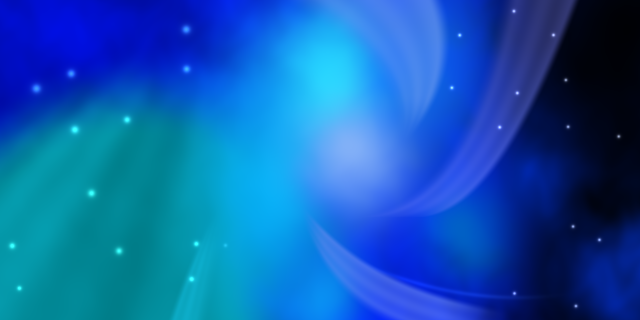
This background is drawn by a Shadertoy shader. Its source:

```glsl
// Draws a blue and teal nebula with a pale core, curved veils and scattered stars.

float hash(vec2 p) {
    p = fract(p * vec2(0.1031, 0.1137));
    p += dot(p, p.yx + 33.33);
    return fract((p.x + p.y) * p.x * 7.31);
}

// Layered sines, each octave bending the next
float clouds(vec2 p) {
    float sum = 0.0, weight = 0.5;
    for (int i = 0; i < 4; i++) {
        sum += weight * sin(p.x + 1.3 * sin(p.y)) * cos(p.y * 1.1 - sin(p.x * 0.7));
        p = mat2(1.5, 1.1, -1.1, 1.5) * p + 2.3;
        weight *= 0.55;
    }
    return sum;
}

// Soft ellipse of light
float glow(vec2 p, vec2 center, vec2 size) {
    vec2 d = (p - center) / size;
    return exp(-dot(d, d));
}

// Strip with a wide fade at its low edge and a crisper high edge
float veil(float x, float low, float high, float softLow, float softHigh) {
    float inside = smoothstep(low - softLow, low + softLow, x) * (1.0 - smoothstep(high - softHigh, high + softHigh, x));
    float across = clamp((x - low) / max(high - low, 0.01), 0.0, 1.0);
    return inside * (0.75 + 0.2 * across + 0.09 * sin(across * 15.0));
}

vec3 nebula(vec2 p) {
    float mist = clouds(p * 7.0);
    vec2 q = p + 0.04 * vec2(mist, clouds(p.yx * 6.0 + 4.0));

    // Blue sky that falls to black on the right
    vec3 color = mix(vec3(0.0, 0.05, 0.74), vec3(0.01, 0.12, 0.88), smoothstep(0.2, 1.2, q.x));
    color *= 1.0 + 0.25 * mist;
    color = mix(color, vec3(0.0, 0.04, 0.2), smoothstep(1.42, 1.74, q.x + 0.12 * mist));
    color *= 1.0 - 0.92 * glow(q, vec2(1.95, 0.88), vec2(0.25, 0.42));
    color += vec3(0.01, 0.09, 0.34) * glow(q, vec2(2.0, 0.2), vec2(0.14, 0.18));
    color += vec3(0.0, 0.06, 0.25) * glow(q, vec2(1.7, 0.42), vec2(0.12, 0.14));
    color *= 1.0 + 0.9 * mist * smoothstep(1.3, 1.7, p.x);

    // Teal field with streaks fanning out from above
    float fan = (p.x - 0.75) / (1.2 - min(p.y, 1.0));
    float streaks = cos(fan * 8.0) + 0.35 * cos(fan * 29.0) + 0.5 * mist;
    float hill = 0.735 - 0.9 * pow(abs(q.x - 0.42), 2.0);
    float field = (1.0 - smoothstep(hill - 0.17, hill + 0.13, q.y)) * (1.0 - smoothstep(0.68, 1.06, q.x));
    color = mix(color, vec3(0.01, 0.56, 0.62) + vec3(0.01, 0.05, 0.06) * streaks, field);

    // Cyan and blue light around the core
    color = mix(color, vec3(0.02, 0.42, 0.95), 0.8 * glow(q, vec2(0.8, 0.71), vec2(0.2, 0.16)));
    color = mix(color, vec3(0.02, 0.7, 0.98), 0.95 * glow(q, vec2(0.85, 0.4), vec2(0.19, 0.32)));
    color = mix(color, vec3(0.04, 0.62, 0.96), 0.85 * glow(q, vec2(1.01, 0.05), vec2(0.12, 0.18)));
    color = mix(color, vec3(0.06, 0.42, 0.86), 0.75 * glow(q, vec2(1.36, 0.78), vec2(0.16, 0.3)));
    color = mix(color, vec3(0.14, 0.85, 1.0), glow(q, vec2(1.03, 0.75), vec2(0.21, 0.27)));
    color = mix(color, vec3(0.0, 0.42, 0.75), 0.85 * glow(q, vec2(1.45, 0.27), vec2(0.12, 0.14)));
    color = mix(color, vec3(0.26, 0.48, 0.97), 0.75 * glow(q, vec2(1.13, 0.41), vec2(0.15, 0.13)));
    return mix(color, vec3(0.55, 0.71, 0.97), 0.9 * glow(q, vec2(1.1, 0.53), vec2(0.14, 0.16)));
}

vec3 addVeils(vec3 color, vec2 p) {
    // Upper plume
    float t = clamp((p.y - 0.55) / 0.45, 0.0, 1.0);
    float plume = veil(p.x, 1.25 + 0.14 * t - 0.42 * t * t, 1.263 + 0.36 * t - 0.26 * t * t, 0.012 + 0.08 * t, 0.012 + 0.015 * t);
    color = mix(color, vec3(0.45, 0.62, 0.94), 0.62 * plume * smoothstep(0.0, 0.35, t));

    // Long arc sweeping from the top right to the core
    float r = sqrt(max(p.y - 0.32, 0.0) / 0.68);
    float arc = veil(p.x, 1.1 + 0.72 * r - 0.23 * r * r, 1.3 + 0.5 * r, 0.03, 0.016);
    vec3 arcColor = mix(vec3(0.36, 0.45, 0.96), vec3(0.32, 0.34, 0.67), smoothstep(0.4, 1.0, r));
    color = mix(color, arcColor, 0.6 * arc * smoothstep(0.0, 0.3, r));

    // Lower tail and its thin trailing thread
    float s = max(p.x - 0.94, 0.0);
    float tail = veil(p.y, 0.33 * exp(-7.0 * s) - 0.15 * s, 0.02 + 0.34 * exp(-3.5 * s) - 0.05 * s, 0.022, 0.012);
    color = mix(color, vec3(0.42, 0.54, 0.95), 0.6 * tail * smoothstep(0.0, 0.08, s) * (1.0 - smoothstep(0.42, 0.66, s)));
    float thread = (p.y - 0.07 - 0.45 * pow(abs(p.x - 1.62), 2.0)) / 0.007;
    color += vec3(0.04, 0.07, 0.12) * exp(-thread * thread) * smoothstep(1.1, 1.3, p.x) * (1.0 - smoothstep(1.5, 1.8, p.x));

    // Pale cyan blade at the lower left
    float drop = max(0.35 - p.y, 0.0);
    float blade = veil(p.x, 0.68 - 0.5 * drop + 0.25 * drop * drop, 0.69 - 0.2 * drop, 0.012, 0.035);
    return mix(color, vec3(0.08, 0.76, 0.9), 0.6 * blade * smoothstep(0.0, 0.2, drop));
}

// One jittered star in most cells, larger and cyan on the left
vec3 stars(vec2 p) {
    vec2 cell = floor(p / 0.167);
    vec2 center = (cell + 0.2 + 0.6 * vec2(hash(cell + 3.0), hash(cell + 17.0))) * 0.167;
    float leftSide = 1.0 - smoothstep(0.6, 0.75, center.x);
    float present = step(0.45, hash(cell + 41.0)) * max(leftSide, step(1.4, center.x));
    float size = mix(0.0045, 0.005 + 0.007 * hash(cell + 29.0), leftSide);
    float d = length(p - center) / size;
    float light = exp(-d * d) + 0.2 * exp(-0.3 * d * d);
    return mix(vec3(0.5, 0.53, 0.6), vec3(0.2, 0.44, 0.38), leftSide) * light * present;
}

void mainImage(out vec4 fragColor, in vec2 fragCoord) {
    // Canvas heights; the width spans two units
    vec2 p = fragCoord / iResolution.xy * vec2(2.0, 1.0);
    vec3 color = addVeils(nebula(p), p) + stars(p);
    fragColor = vec4(clamp(color, 0.0, 1.0), 1.0);
}
```
